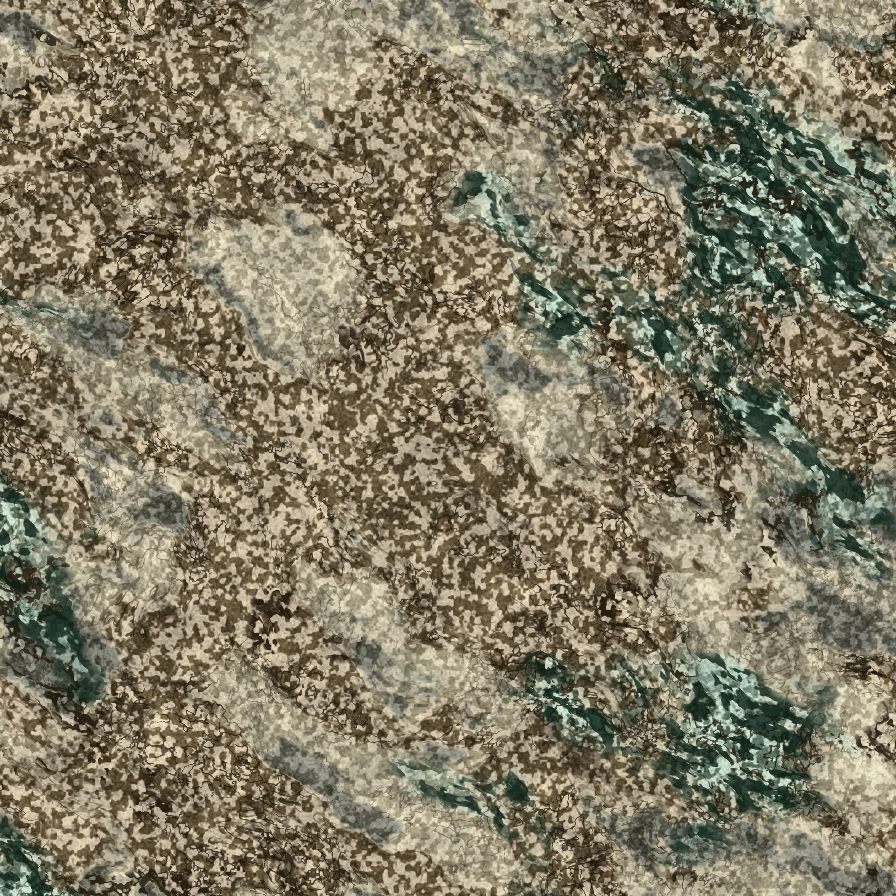
Give the GLSL for this texture, as a Shadertoy shader.

```glsl
const vec3 BROWN = vec3(0.575, 0.52, 0.42);
const vec3 CREAM = vec3(0.71, 0.68, 0.58);
const vec3 SLATE = vec3(0.40, 0.40, 0.36);
const vec3 UMBER = vec3(0.12, 0.09, 0.04);
const vec3 TEAL = vec3(0.56, 0.70, 0.64);
const vec3 DEEP_GREEN = vec3(0.04, 0.12, 0.08);
const vec2 ALONG = vec2(0.80, -0.60);
const vec2 ACROSS = vec2(0.60, 0.80);
const float STRETCH = 0.5;
const float WARP = 0.09;
const float PATCH_SCALE = 14.0;
const float CORE_SCALE = 21.0;
const float VEIN_SCALE = 10.0;
const float TEAL_SCALE = 7.5;
const float GRAIN_SCALE = 165.0;
const float GRAIN_CONTRAST = 0.42;

float hash(vec2 p) {
    vec3 q = fract(vec3(p.xyx) * 0.1031);
    q += dot(q, q.yzx + 33.33);
    return fract((q.x + q.y) * q.z);
}

float noise(vec2 p) {
    vec2 cell = floor(p);
    vec2 f = fract(p);
    f = f * f * (3.0 - 2.0 * f);
    float low = mix(hash(cell), hash(cell + vec2(1.0, 0.0)), f.x);
    float high = mix(hash(cell + vec2(0.0, 1.0)), hash(cell + 1.0), f.x);
    return mix(low, high, f.y);
}

float fbm(vec2 p, int octaves) {
    float sum = 0.0;
    float weight = 0.0;
    float amplitude = 0.5;
    for (int i = 0; i < octaves; i++) {
        sum += amplitude * noise(p);
        weight += amplitude;
        amplitude *= 0.55;
        p = p * 2.03 + vec2(13.7, 41.3);
    }
    return sum / weight;
}

// Soft line where a field crosses a level
float contour(float field, float level, float width) {
    return 1.0 - smoothstep(0.3 * width, width, abs(field - level));
}

void mainImage(out vec4 fragColor, in vec2 fragCoord) {
    vec2 uv = fragCoord / iResolution.xy;

    // Bent, slanted coordinates
    vec2 bend = vec2(fbm(uv * 5.0 + 3.0, 4), fbm(uv * 5.0 + 57.0, 4)) - 0.5;
    vec2 p = uv + WARP * bend;
    vec2 slant = vec2(dot(p, ALONG) * STRETCH, dot(p, ACROSS)) + 20.0;

    // Pale clasts with slate cores in a brown matrix
    float body = fbm(slant * PATCH_SCALE, 6);
    float coreField = fbm(slant * CORE_SCALE + 71.0, 6);
    float pale = smoothstep(0.47, 0.61, body);
    float core = smoothstep(0.52, 0.65, coreField) * smoothstep(0.50, 0.58, body);
    vec3 color = mix(BROWN, CREAM, pale);
    color = mix(color, SLATE, 0.9 * core);
    color *= 1.0 + 0.6 * (fbm(p * 36.0 + 9.0, 4) - 0.5);

    // Faint teal mineral stains
    float stainField = fbm(slant * TEAL_SCALE + 133.0, 6);
    float stain = smoothstep(0.60, 0.76, stainField);
    color = mix(color, TEAL, 0.75 * stain);

    // Crisp grain, calmer inside the clasts
    float grain = smoothstep(0.39, 0.61, fbm(uv * GRAIN_SCALE + 5.0, 2)) - 0.5;
    color += GRAIN_CONTRAST * mix(1.0, 0.5, pale) * grain;
    color += 0.16 * (noise(uv * 450.0) - 0.5);

    // Light rims and dark outlines
    float rim = contour(body, 0.53, 0.018) + 0.7 * contour(coreField, 0.51, 0.018) * pale;
    color = mix(color, CREAM * 1.12, 0.45 * min(rim, 1.0));
    color = mix(color, UMBER, 0.35 * contour(body, 0.475, 0.022));

    // Wormy cracks, densest in the matrix
    float wormField = fbm(p * 95.0 + 211.0, 3);
    float wormGate = smoothstep(0.36, 0.60, fbm(slant * 26.0 + 91.0, 4));
    float worms = contour(wormField, 0.46, 0.07) * wormGate;
    color = mix(color, UMBER, worms * mix(0.75, 0.35, pale));

    // Long broken veins with ragged edges
    float veinField = fbm(slant * VEIN_SCALE + 301.0, 6) + 0.03 * grain;
    float veinGate = smoothstep(0.49, 0.60, fbm(p * 9.0 + 401.0, 4));
    color = mix(color, UMBER, 0.85 * veinGate * contour(veinField, 0.5, 0.024));

    // Dark green specks within the stains
    float speckField = fbm(slant * 110.0 + 503.0, 3);
    float specks = smoothstep(0.50, 0.58, speckField) * smoothstep(0.59, 0.70, stainField);
    color = mix(color, DEEP_GREEN, 0.8 * specks);

    fragColor = vec4(clamp(color, UMBER * 0.5, vec3(0.92)), 1.0);
}
```
